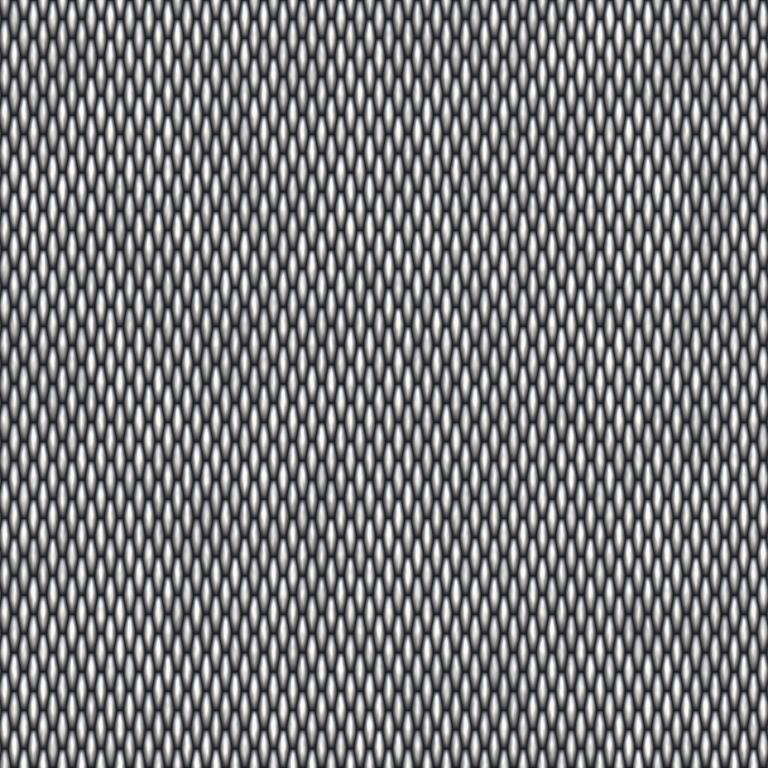
Reproduce this pattern procedurally as a WebGL 2 fragment shader.

```glsl
#version 300 es
precision highp float;
// Woven metal mesh: upright rounded beads in half-dropped columns.
// Each bead's half width follows a cosine, so that neighbours interlock; light
// falls from a bright upper spine to grey lower ends and dark seams.

uniform vec2 u_resolution;
out vec4 fragColor;

const float COLUMNS = 80.0;            // even, so the half drop wraps
const float ROWS = 20.0;               // beads per column
const float BULGE = 0.13;              // swelling of the half width at mid bead
const float SPINE_POWER = 1.36;        // higher gives a broader bright spine
const float TOP_POWER = 4.5;           // higher gives a blunter upper end
const float BOTTOM_POWER = 3.6;        // lower gives a longer fade downwards
const float LOWER_LIGHT = 0.52;        // light left at the bottom of a bead
const float GAIN = 1.07;
const float BEAD_VARIATION = 0.16;
const float GRAIN_AMOUNT = 0.24;
const float PATCH_AMOUNT = 0.10;
const vec2 GRAIN_CELLS = vec2(240.0, 80.0);
const vec2 PATCH_CELLS = vec2(8.0, 8.0);
const vec3 SEAM_COLOR = vec3(0.100, 0.102, 0.116);
const vec3 METAL_COLOR = vec3(0.508, 0.511, 0.522);
const vec3 SHINE_COLOR = vec3(0.985, 0.983, 0.978);
const vec3 UPPER_TINT = vec3(0.975, 1.000, 1.035);
const vec3 LOWER_TINT = vec3(1.010, 1.003, 0.985);
const float TAU = 6.283185;
const int SAMPLES = 2;                 // antialiasing samples per axis

float hash(vec2 p) {
    vec3 q = fract(vec3(p.xyx) * 0.1031);
    q += dot(q, q.yzx + 33.33);
    return fract((q.x + q.y) * q.z);
}

// Slope at a lattice point, wrapped to the period
float gradientAt(vec2 cell, vec2 offset, vec2 period) {
    float angle = TAU * hash(mod(cell, period));
    return dot(vec2(cos(angle), sin(angle)), offset);
}

float gradientNoise(vec2 p, vec2 period) {
    vec2 i = floor(p);
    vec2 f = fract(p);
    vec2 s = f * f * f * (f * (f * 6.0 - 15.0) + 10.0);
    vec2 e = vec2(1.0, 0.0);
    float low = mix(gradientAt(i, f, period), gradientAt(i + e.xy, f - e.xy, period), s.x);
    float high = mix(gradientAt(i + e.yx, f - e.yx, period), gradientAt(i + e.xx, f - e.xx, period), s.x);
    return mix(low, high, s.y);
}

// Light on the bead of one column (zero outside it), and height along the bead
vec2 beadLight(vec2 uv, float column) {
    float along = uv.y * ROWS - 0.5 * mod(column, 2.0);
    float row = floor(along + 0.5);
    float y = along - row;
    float x = uv.x * COLUMNS - column - 0.5;
    float halfWidth = 0.5 + BULGE * cos(TAU * y);
    float spine = 1.0 - pow(min(abs(x) / halfWidth, 1.0), SPINE_POWER);
    float cap = 1.0 - pow(abs(2.0 * y), y > 0.0 ? TOP_POWER : BOTTOM_POWER);
    float shade = mix(LOWER_LIGHT, 1.0, smoothstep(-0.5, 0.12, y));
    float variation = hash(mod(vec2(column, row), vec2(COLUMNS, ROWS))) - 0.5;
    return vec2(spine * cap * shade * (1.0 + BEAD_VARIATION * variation), y);
}

vec3 meshColor(vec2 uv) {
    // The brightest of three neighbouring columns lies on top
    float column = floor(uv.x * COLUMNS);
    vec2 bead = vec2(0.0);
    for (int k = -1; k <= 1; k++) {
        vec2 candidate = beadLight(uv, column + float(k));
        bead = candidate.x > bead.x ? candidate : bead;
    }

    // Brushed grain and broad patches, absent from the seams
    float grain = GRAIN_AMOUNT * gradientNoise(uv * GRAIN_CELLS, GRAIN_CELLS);
    float patches = PATCH_AMOUNT * gradientNoise(uv * PATCH_CELLS, PATCH_CELLS);
    float light = clamp(bead.x * GAIN * (1.0 + grain + patches), 0.0, 1.0);

    // Metal ramp, cool above and warm below
    vec3 color = mix(SEAM_COLOR, METAL_COLOR, min(light * 2.0, 1.0));
    color = mix(color, SHINE_COLOR, max(light * 2.0 - 1.0, 0.0));
    return color * mix(LOWER_TINT, UPPER_TINT, smoothstep(0.0, 0.4, bead.y));
}

void main() {
    vec3 total = vec3(0.0);
    for (int j = 0; j < SAMPLES; j++) {
        for (int i = 0; i < SAMPLES; i++) {
            vec2 jitter = (vec2(i, j) + 0.5) / float(SAMPLES) - 0.5;
            total += meshColor((gl_FragCoord.xy + jitter) / u_resolution);
        }
    }
    fragColor = vec4(total / float(SAMPLES * SAMPLES), 1.0);
}
```
